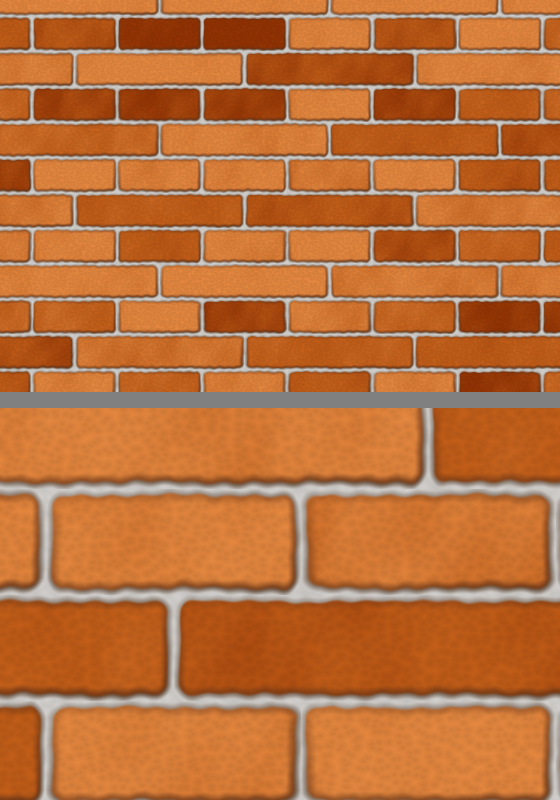
Top: the whole. Bottom: its middle third, enlarged.
This texture is drawn by a Shadertoy shader. Its source:

```glsl
// Brick wall: courses of long and short orange bricks with pale, uneven mortar.

float hash(vec2 p) {
    vec3 q = fract(p.xyx * vec3(0.1031, 0.1030, 0.0973));
    q += dot(q, q.yzx + 33.33);
    return fract((q.x + q.y) * q.z);
}

// Distance to the nearest scattered point, one point per cell
float cellular(vec2 p) {
    vec2 cell = floor(p);
    float nearest = 1.5;
    for (int j = -1; j <= 1; j++)
        for (int i = -1; i <= 1; i++) {
            vec2 c = cell + vec2(i, j);
            vec2 point = c + vec2(hash(c), hash(c + 57.3));
            nearest = min(nearest, length(p - point));
        }
    return nearest;
}

// Layered sines, roughly -1 to 1
float waves(vec2 p, float phase) {
    float a = sin(p.x * 2.3 + p.y * 1.1 + phase);
    float b = sin(p.x * 4.9 - p.y * 2.7 + phase * 2.3 + a);
    float c = sin(p.x * 9.7 + p.y * 6.1 + phase * 3.7 + b);
    return a * 0.45 + b * 0.33 + c * 0.22;
}

float roundedBox(vec2 p, vec2 halfSize, float radius) {
    vec2 q = abs(p) - halfSize + radius;
    return length(max(q, 0.0)) + min(max(q.x, q.y), 0.0) - radius;
}

void mainImage(out vec4 fragColor, in vec2 fragCoord) {
    // One unit is the height of a course; y runs downward
    float unit = 11.08 / iResolution.y;
    vec2 p = vec2(fragCoord.x, iResolution.y - fragCoord.y) * unit + vec2(0.0, 0.546);

    // Courses alternate long and short; every other long course shifts by half
    float row = floor(p.y);
    bool isLong = mod(row, 2.0) < 0.5;
    float pitch = isLong ? 4.806 : 2.403;
    float shift = isLong ? (mod(row, 4.0) < 1.0 ? 4.51 : 2.107) : 0.906;
    float column = floor((p.x - shift) / pitch);
    vec2 id = vec2(column + 11.0, row + 5.0);
    float seed = hash(id * 1.7 + 3.1) * 40.0;
    vec2 local = vec2(p.x - shift - (column + 0.5) * pitch, fract(p.y) - 0.5);

    // Chipped, slightly wavy outline
    vec2 halfSize = vec2(pitch * 0.5 - 0.058, 0.437);
    float d = roundedBox(local, halfSize, 0.11);
    d += 0.017 * waves(p * vec2(1.6, 2.4), seed) + 0.008 * sin(p.x * 23.0 + seed);

    // Fired clay: one tone per brick, soft clouds and fine grain
    float tone = pow(hash(id), isLong ? 0.4 : 0.75);
    tone += 0.11 * waves(local * vec2(0.8, 0.9), seed + 2.0);
    vec3 clay = mix(vec3(0.55, 0.19, 0.01), vec3(0.73, 0.35, 0.09), smoothstep(0.0, 0.5, tone));
    clay = mix(clay, vec3(0.86, 0.51, 0.24), smoothstep(0.45, 1.0, tone));
    clay *= 0.95 + 0.10 * cellular(p * vec2(11.0, 14.0));

    // Rim: lit along the top and left, dark along the bottom and right
    float facing = clamp(local.y / halfSize.y * 0.6 + local.x / halfSize.x * 0.4, -1.0, 1.0);
    float rim = smoothstep(-0.09, 0.0, d);
    clay = mix(clay, vec3(0.38, 0.19, 0.08), rim * (0.5 + 0.3 * facing));

    // Mortar with a contact shadow beside each brick
    vec3 mortar = vec3(0.82, 0.81, 0.80) - 0.06 * cellular(p * 9.0);
    float shadow = smoothstep(0.065, 0.0, d) * (0.6 + 0.25 * facing);
    mortar = mix(mortar, vec3(0.38, 0.29, 0.22), shadow);

    float soft = max(unit * 0.7, 0.018);
    fragColor = vec4(mix(clay, mortar, smoothstep(-soft, soft, d)), 1.0);
}
```
